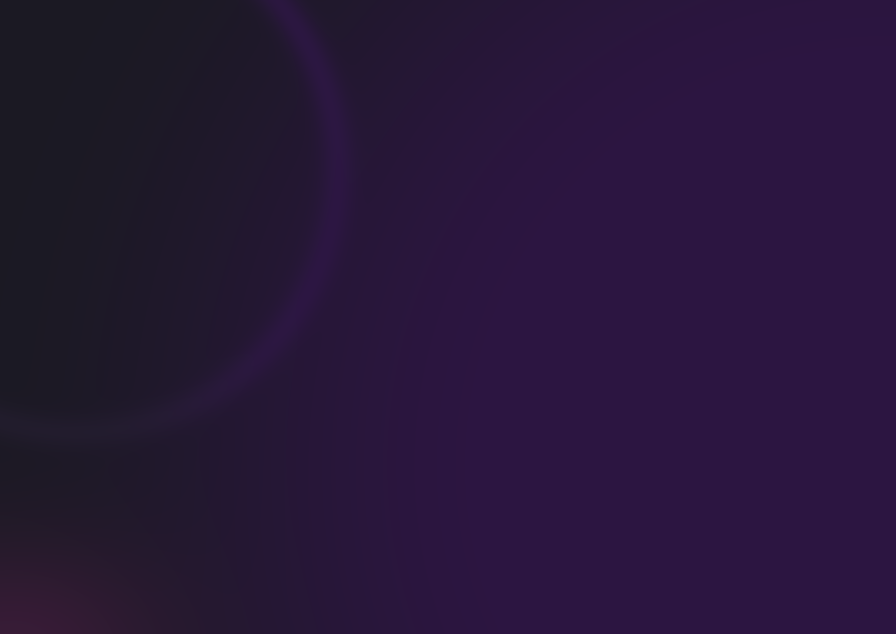
Give the GLSL for this background, as a WebGL 2 fragment shader.

```glsl
#version 300 es
precision highp float;
// A dark, calm backdrop: a wide violet glow on the right fades to charcoal on
// the left, a soft thin ring sits at the upper left, and a faint plum light
// rises from the lower left corner. All are radial falloffs in canvas heights.

#define GLOW_CENTER vec2(1.397, 0.265)
#define GLOW_INNER 0.58
#define GLOW_OUTER 1.44
#define RING_CENTER vec2(0.119, 0.733)
#define RING_RADIUS 0.415
#define RING_WIDTH 0.026
#define CORNER_CENTER vec2(0.02, -0.03)
#define CORNER_SIZE vec2(0.24, 0.17)

uniform vec2 u_resolution;
out vec4 outColor;

const vec3 CHARCOAL = vec3(0.106, 0.098, 0.139);
const vec3 VIOLET = vec3(0.173, 0.082, 0.256);
const vec3 RING_COOL = vec3(0.150, 0.120, 0.200);
const vec3 RING_VIOLET = vec3(0.178, 0.088, 0.268);
const vec3 PLUM = vec3(0.235, 0.110, 0.225);

// Bell-shaped falloff, 1 at zero
float bell(float x) {
    return exp(-x * x);
}

// Flat core with a soft fade to the outer radius
float wideGlow(vec2 p) {
    float d = distance(p, GLOW_CENTER);
    return 1.0 - smoothstep(GLOW_INNER, GLOW_OUTER, d);
}

// Blurred circular outline
float softRing(vec2 p) {
    float d = distance(p, RING_CENTER) - RING_RADIUS;
    return bell(d / RING_WIDTH);
}

void main() {
    // Coordinates in canvas heights; x is scaled to the design aspect
    vec2 p = gl_FragCoord.xy / u_resolution * vec2(1.414, 1.0);

    // Base gradient
    vec3 color = mix(CHARCOAL, VIOLET, wideGlow(p));

    // Corner light
    color = mix(color, PLUM, 0.9 * bell(length((p - CORNER_CENTER) / CORNER_SIZE)));

    // Ring: cool and faint at the lower left, violet at the right
    float toRight = smoothstep(0.15, 0.48, p.x);
    vec3 ringColor = mix(RING_COOL, RING_VIOLET, toRight);
    float ringAlpha = mix(0.55, 0.85, toRight);
    color = mix(color, ringColor, ringAlpha * softRing(p));

    outColor = vec4(color, 1.0);
}
```
